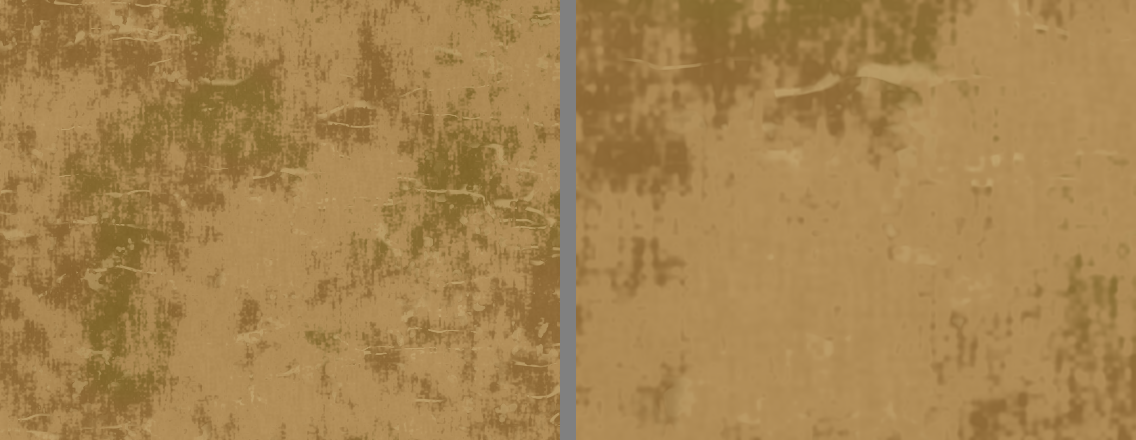
Left, the full canvas; right, a detail of the centre.
Give the GLSL for this texture, as a WebGL 2 fragment shader.

```glsl
#version 300 es
precision highp float;
// Worn gold fabric: soft ochre ground, ragged brown and olive patches, pale cracks.
// Layered value noise sets the wear; stretched fine noise frays it along the weave,
// and thin contours of wide noise make the broken horizontal streaks.

uniform vec2 u_resolution;
out vec4 fragColor;

const vec3 GOLD  = vec3(0.697, 0.556, 0.346);
const vec3 BROWN = vec3(0.548, 0.405, 0.205);
const vec3 OLIVE = vec3(0.515, 0.410, 0.180);
const vec3 PALE  = vec3(0.770, 0.660, 0.450);

// Integer hash of a lattice cell, 0 to 1
float hash(ivec2 cell, uint seed) {
  uint h = uint(cell.x) * 1597u + uint(cell.y) * 51749u + seed * 7919u;
  h = h * 747796u + 28917u;
  h = (h ^ (h >> 15)) * 739397u;
  h = (h ^ (h >> 13)) * 277803u;
  h ^= h >> 16;
  return float(h & 65535u) / 65535.0;
}

float noise(vec2 p, uint seed) {
  ivec2 i = ivec2(floor(p));
  vec2 f = fract(p);
  f = f * f * (3.0 - 2.0 * f);
  float low  = mix(hash(i, seed), hash(i + ivec2(1, 0), seed), f.x);
  float high = mix(hash(i + ivec2(0, 1), seed), hash(i + ivec2(1, 1), seed), f.x);
  return mix(low, high, f.y);
}

// Octave sum, normalised to 0 to 1
float fbm(vec2 p, int octaves, uint seed) {
  float sum = 0.0, total = 0.0, amp = 1.0;
  for (int i = 0; i < octaves; i++) {
    sum += amp * noise(p, seed + uint(i));
    total += amp;
    amp *= 0.55;
    p = p * 2.03 + 17.3;
  }
  return sum / total;
}

// Signed roughness of the weave: upright threads, cross threads and grain
float weave(vec2 p) {
  float warp  = noise(p * vec2(190.0, 42.0), 31u) - 0.5;
  float weft  = noise(p * vec2(48.0, 180.0), 32u) - 0.5;
  float grain = noise(p * 210.0, 33u) - 0.5;
  return 0.42 * warp + 0.24 * weft + 0.34 * grain;
}

// Amount of ground worn away, centred on zero
float wear(vec2 p, float threads) {
  vec2 bend = vec2(fbm(p * 9.0, 2, 41u), fbm(p * 9.0, 2, 44u)) - 0.5;
  float broad  = fbm((p + 0.07 * bend) * vec2(5.2, 5.8), 3, 1u) - 0.5;
  float patchy = fbm(p * vec2(30.0, 24.0), 3, 11u) - 0.5;
  float column = noise(p * vec2(42.0, 9.0), 15u) - 0.5;
  return 1.45 * broad + 0.85 * patchy + 0.22 * column + threads;
}

// Thin contour lines of stretched noise, shown only in scattered zones
float streaks(vec2 p, vec2 scale, float width, float cut, uint seed) {
  p.y += 0.022 * (fbm(p * vec2(22.0, 30.0), 2, seed + 5u) - 0.5);
  float field = noise(p * scale, seed);
  float line = 1.0 - smoothstep(0.3 * width, width, abs(field - 0.5));
  float zone = fbm(p * vec2(4.5, 9.0), 3, seed + 9u);
  return line * smoothstep(cut, cut + 0.10, zone);
}

void main() {
  vec2 p = gl_FragCoord.xy / u_resolution.y + vec2(3.0, 7.0);
  float threads = weave(p);
  float worn = wear(p, threads);

  // Ground and worn patches
  float dark = smoothstep(-0.19, 0.36, worn);
  float green = smoothstep(0.48, 0.68, fbm(p * vec2(3.4, 4.0), 2, 61u));
  vec3 color = mix(GOLD, mix(BROWN, OLIVE, green), dark);

  // Pale cracks and flakes along the worn parts
  float crack = streaks(p, vec2(4.0, 17.0), 0.055, 0.50, 71u);
  crack = max(crack, streaks(p, vec2(6.0, 26.0), 0.060, 0.54, 91u));
  float flake = smoothstep(0.62, 0.74, fbm(p * vec2(34.0, 40.0), 3, 111u) + 0.25 * threads);
  flake *= smoothstep(0.48, 0.62, fbm(p * vec2(5.0, 7.0), 2, 121u));
  float broken = smoothstep(-0.20, 0.12, threads + noise(p * vec2(60.0, 80.0), 131u) - 0.45);
  float pale = max(crack * broken, 0.8 * flake) * smoothstep(-0.30, 0.05, worn);
  color = mix(color, PALE, 0.72 * pale);

  // Fine thread tone and slow shading
  color += 0.055 * threads + 0.035 * (noise(p * vec2(2.2, 2.6), 141u) - 0.5);
  fragColor = vec4(color, 1.0);
}
```
